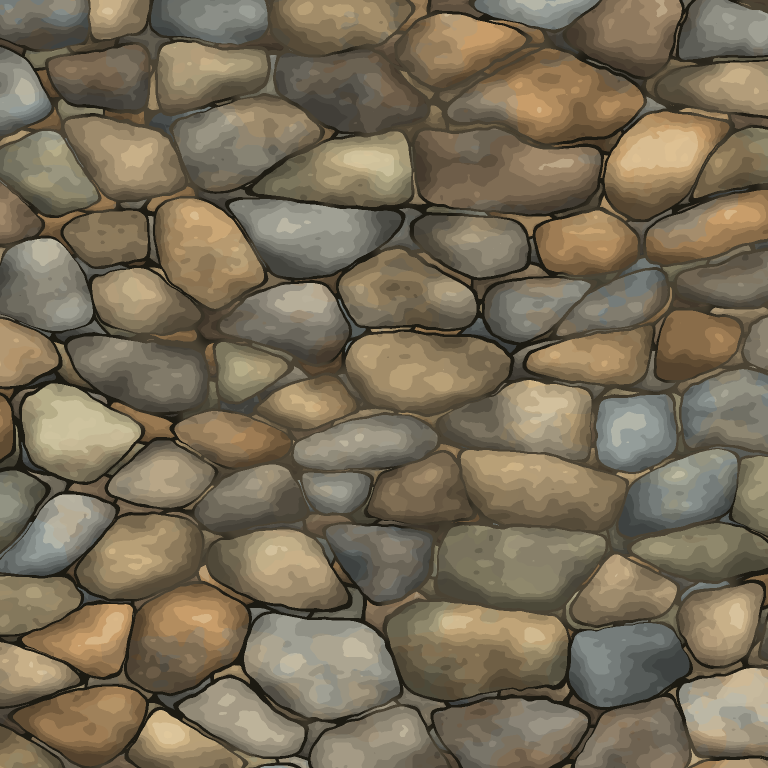
Reproduce this texture procedurally as a Shadertoy shader.

```glsl
float hash(vec2 p) {
    return fract(sin(dot(p, vec2(127.1, 311.7))) * 43758.5453);
}

float noise(vec2 p) {
    vec2 i = floor(p), f = fract(p);
    f = f * f * (3.0 - 2.0 * f);
    return mix(mix(hash(i), hash(i + vec2(1, 0)), f.x),
               mix(hash(i + vec2(0, 1)), hash(i + vec2(1, 1)), f.x), f.y);
}

float fbm(vec2 p) {
    float sum = 0.0, amp = 0.533;
    for (int i = 0; i < 4; i++) {
        sum += amp * noise(p);
        p = p * 2.03 + 19.7;
        amp *= 0.5;
    }
    return sum;
}

// Staggered, jittered stone centre of a grid cell
vec2 stoneCentre(vec2 cell, vec2 grid) {
    vec2 seed = cell + grid * 7.0;
    vec2 jitter = vec2(hash(seed), hash(seed + 17.3)) - 0.5;
    return cell + 0.5 + 0.85 * jitter + vec2(0.5 * mod(cell.y, 2.0) - 0.25, 0.0);
}

// Rounded Voronoi: x = distance to the edge, y = height within the stone, zw = stone id
vec4 stoneField(vec2 uv, vec2 grid, float softness) {
    vec2 p = uv * grid, base = floor(p), id = base, nearest = vec2(9.0);
    for (int y = -2; y <= 2; y++)
    for (int x = -2; x <= 2; x++) {
        vec2 cell = base + vec2(x, y);
        vec2 r = stoneCentre(cell, grid) - p;
        if (dot(r, r) < dot(nearest, nearest)) {
            nearest = r;
            id = cell;
        }
    }
    float sum = 0.0;
    for (int y = -2; y <= 2; y++)
    for (int x = -2; x <= 2; x++) {
        vec2 r = stoneCentre(id + vec2(x, y), grid) - p;
        vec2 across = r - nearest;
        if (dot(across, across) > 1e-4) {
            float edge = dot(0.5 * (r + nearest), across) / length(across * grid);
            sum += exp(-edge / softness);
        }
    }
    return vec4(-softness * log(max(sum, 1e-20)), -nearest.y, id);
}

vec3 stoneColor(float pick) {
    vec3 palette[8] = vec3[8](
        vec3(0.68, 0.59, 0.44), vec3(0.49, 0.52, 0.51),
        vec3(0.54, 0.51, 0.44), vec3(0.53, 0.45, 0.35),
        vec3(0.60, 0.57, 0.45), vec3(0.66, 0.52, 0.35),
        vec3(0.53, 0.53, 0.49), vec3(0.66, 0.58, 0.45));
    return palette[int(min(pick * 8.0, 7.0))];
}

// Flat, ragged patches of tone, lit from above
vec3 paintStone(vec2 uv, vec4 stone, float depth) {
    float pick = hash(stone.zw + 5.1);
    vec2 grain = uv * vec2(13.0, 17.0) + stone.zw * 7.7;
    float patches = fbm(grain);
    float stain = fbm(grain * 0.8 + 41.0);

    float tone = 0.99 + 1.25 * (patches - 0.5) + 0.38 * stone.y;
    tone += 0.14 * (hash(stone.zw + 8.6) - 0.5);
    tone -= 0.27 * (1.0 - smoothstep(0.0, 0.026, depth));
    tone = clamp((floor(tone * 8.0) + 0.5) / 8.0, 0.5, 1.35);

    vec3 color = stoneColor(pick);
    vec3 second = stoneColor(fract(pick * 7.31 + 0.37));
    color = mix(color, second, 0.3 * step(0.5, stain) + 0.25 * step(0.61, stain));
    color *= tone;
    return mix(color, vec3(0.80, 0.76, 0.65), 0.35 * step(1.25, tone));
}

vec3 wall(vec2 uv) {
    // Uneven courses and wobbly outlines
    vec2 p = uv + 0.065 * (vec2(noise(uv * 4.0), noise(uv * 4.0 + 31.0)) - 0.5);
    p += 0.016 * (vec2(noise(uv * 17.0), noise(uv * 17.0 + 53.0)) - 0.5);
    p += 0.003 * (vec2(noise(uv * 90.0), noise(uv * 90.0 + 71.0)) - 0.5);

    vec4 stone = stoneField(p, vec2(6.3, 10.5), 0.008);
    float gap = 0.001 + 0.008 * pow(hash(stone.zw + 2.9), 2.0);
    float depth = stone.x - gap;
    if (depth > 0.0) return paintStone(uv, stone, depth);

    // Dark joints, with small stones wedged in the wider ones
    vec3 joint = mix(vec3(0.11, 0.10, 0.07), vec3(0.29, 0.26, 0.20),
                     smoothstep(0.42, 0.62, fbm(uv * 9.0 + 3.0)));
    vec4 pebble = stoneField(p + 0.37, vec2(13.0, 20.0), 0.004);
    float pebbleDepth = min(pebble.x - 0.002, -depth - 0.0035);
    if (pebbleDepth > 0.0) return 0.85 * paintStone(uv, pebble, pebbleDepth + 0.01);
    return joint;
}

void mainImage(out vec4 fragColor, in vec2 fragCoord) {
    // Four samples smooth every edge
    vec3 color = vec3(0.0);
    for (int i = 0; i < 4; i++) {
        vec2 offset = vec2(i % 2, i / 2) * 0.5 - 0.25;
        color += wall((fragCoord + offset) / iResolution.y);
    }
    fragColor = vec4(color / 4.0, 1.0);
}
```
